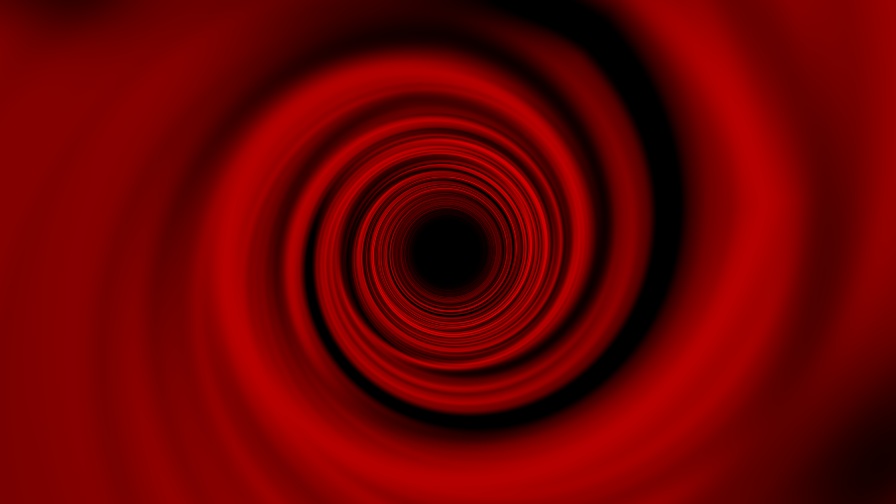
A WebGL 2 fragment shader for this background:

```glsl
#version 300 es
precision highp float;
// A dark red whirlpool tunnel: twisted glowing bands winding into a black hole.

uniform vec2 u_resolution;
out vec4 fragColor;

const float TAU = 6.2831853;

vec3 hashGradient(vec3 cell) {
    vec3 h = fract(cell * vec3(0.1031, 0.1030, 0.0973));
    h += dot(h, h.yxz + 33.33);
    return fract((h.xxy + h.yxx) * h.zyx) * 2.0 - 1.0;
}

float gradientNoise(vec3 x) {
    vec3 cell = floor(x), f = x - cell;
    vec3 w = f * f * f * (f * (f * 6.0 - 15.0) + 10.0);
    float sum = 0.0;
    for (int i = 0; i < 8; i++) {
        vec3 corner = vec3(i & 1, (i >> 1) & 1, i >> 2);
        vec3 blend = mix(1.0 - w, w, corner);
        sum += blend.x * blend.y * blend.z * dot(hashGradient(cell + corner), f - corner);
    }
    return sum;
}

float band(float depth, float centre, float width) {
    float d = (depth - centre) / width;
    return exp(-d * d);
}

float blob(vec2 offset, vec2 size) {
    offset /= size;
    return exp(-dot(offset, offset));
}

// Noise stretched along the spiral, seamless around the circle
float streaks(float depth, float angle, float detail) {
    float twisted = angle - depth / 0.41;
    return gradientNoise(vec3(detail * cos(twisted), detail * sin(twisted), depth * 0.7) + 7.3);
}

void main() {
    vec2 p = (gl_FragCoord.xy - 0.5 * u_resolution) / u_resolution.y;
    float radius = max(length(p), 0.02);
    float depth = 1.0 / radius;
    float angle = -atan(p.y, p.x);

    // Soft streaks outside, stronger rings inside; the finest fade near the hole
    float inner = smoothstep(2.2, 5.0, depth);
    float fine = streaks(depth, angle, 3.4) * (1.0 - smoothstep(6.5, 10.0, depth));
    float red = 0.52 - 0.13 * inner;
    red += 0.60 * inner * streaks(depth, angle, 0.8);
    red += mix(0.20, 0.65, inner) * streaks(depth, angle, 1.6) * (1.0 - smoothstep(10.0, 14.0, depth));
    red += mix(0.10, 0.30, inner) * fine;

    // Shadows near the frame and a dim lane on the right
    vec2 corner = p - vec2(0.86, -0.42);
    vec2 diagonal = vec2(corner.x + corner.y, corner.x - corner.y) * 0.707;
    red *= 1.0 - 0.85 * blob(diagonal, vec2(0.32, 0.16));
    red *= 1.0 - 0.70 * blob(p - vec2(-0.76, 0.54), vec2(0.17, 0.11));
    red *= 1.0 - 0.50 * blob(p - vec2(-0.10, 0.50), vec2(0.35, 0.12));
    red = mix(red, 0.24, 0.75 * band(depth, 1.34 + 0.08 * angle, 0.13) * band(angle, 0.0, 0.9));

    // Light and dark arms, followed through successive turns
    float fade = 1.0 - smoothstep(6.0, 8.5, depth);
    for (int turn = -1; turn < 4; turn++) {
        float a = angle + TAU * float(turn);

        float darkLane = band(depth, max(3.27 + 0.6 * a, 2.8 + 0.3 * a), 0.22);
        darkLane *= smoothstep(-4.6, -1.2, a);
        red = mix(red, 0.04, 0.95 * darkLane * fade);

        float innerArm = band(depth, 2.86 + 0.41 * a, 0.19);
        innerArm *= smoothstep(-1.2, 0.3, a) * (1.0 - smoothstep(4.3, 5.6, a));
        red = mix(red, 0.56, 0.75 * innerArm);

        float gap = band(depth, max(2.5 + 0.16 * a, 0.76 + 0.55 * a), 0.18);
        gap *= smoothstep(0.6, 1.5, a) * (1.0 - smoothstep(6.5, 8.0, a));
        red = mix(red, 0.14, 0.7 * gap);

        float mainCentre = max(1.42 + 0.35 * a + 0.34 * cos(a - 0.75), 1.58);
        float mainWidth = 0.13 + 0.05 * smoothstep(-0.5, 1.5, a) - 0.03 * smoothstep(4.0, 6.0, a);
        float mainArm = band(depth, mainCentre, mainWidth) * smoothstep(-1.9, -0.4, a);
        red = mix(red, 0.73, 0.88 * mainArm * fade);

        float rimArm = band(depth, 3.22 + 0.41 * (a - 3.14), 0.13) * smoothstep(1.8, 2.8, a);
        red = mix(red, 0.68, 0.88 * rimArm * fade);

        float blackWidth = 0.23 - 0.07 * smoothstep(0.0, 2.5, a);
        float blackArm = band(depth, max(2.33 + 0.42 * a, 1.92), blackWidth);
        blackArm *= smoothstep(-1.9, -1.2, a) * (1.0 - smoothstep(2.8, 4.4, a));
        red = mix(red, 0.0, min(1.3 * blackArm, 1.0));
    }

    // Thin streaks over the arms; the tunnel darkens toward its centre
    red *= 1.0 + 0.9 * inner * fine;
    red *= smoothstep(0.060, 0.125, radius);
    fragColor = vec4(clamp(red, 0.0, 0.8), 0.0, 0.0, 1.0);
}
```
